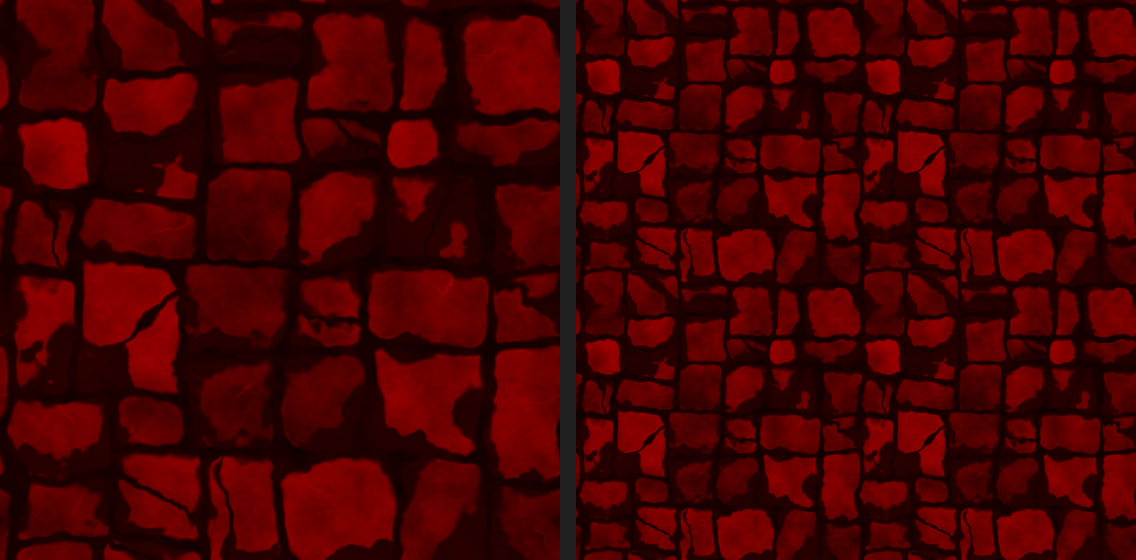
Left, the tile; right, the same tile 2 across and 2 down.
This texture is drawn by a WebGL 2 fragment shader. Its source:

```glsl
#version 300 es
precision highp float;

uniform vec2 u_resolution;
out vec4 outColor;

const float GRID = 6.0; // even, so the alternating joints wrap

struct Stone {
    float edge;  // signed distance, negative inside
    vec2 local;  // position from the stone centre
    vec2 size;   // half extents
    vec2 id;
};

float hash(vec2 p, float seed) {
    return fract(sin(dot(p, vec2(127.1, 311.7)) + seed * 74.7) * 43758.5);
}

// Value noise repeating every "period" lattice cells
float noise(vec2 uv, float period, float seed) {
    vec2 p = uv * period;
    vec2 i = floor(p);
    vec2 f = fract(p);
    f = f * f * (3.0 - 2.0 * f);
    float a = hash(mod(i, period), seed);
    float b = hash(mod(i + vec2(1, 0), period), seed);
    float c = hash(mod(i + vec2(0, 1), period), seed);
    float d = hash(mod(i + vec2(1, 1), period), seed);
    return mix(mix(a, b, f.x), mix(c, d, f.x), f.y);
}

float fbm(vec2 uv, float period, float seed) {
    float sum = 0.0;
    float weight = 0.53;
    for (int k = 0; k < 4; k++) {
        sum += weight * noise(uv, period, seed + float(k));
        period *= 2.0;
        weight *= 0.5;
    }
    return sum;
}

// Ragged square dabs of constant tone
float dabs(vec2 uv, float period, float seed) {
    vec2 ragged = vec2(noise(uv, period * 2.0, seed), noise(uv, period * 2.0, seed + 1.0));
    return hash(mod(floor(uv * period + ragged * 0.8), period), seed + 2.0);
}

float joint(vec2 vertex, float along) {
    return along + (hash(mod(vertex, GRID), 1.0) - 0.5) * 0.56;
}

// Rectangle of a cell: low corner in xy, high corner in zw
vec4 bounds(vec2 c) {
    vec2 r = c + vec2(1, 0);
    vec2 t = c + vec2(0, 1);
    vec2 d = c + 1.0;
    if (mod(c.x + c.y, 2.0) < 0.5)
        return vec4(joint(c, c.x), joint(r, r.y), joint(d, d.x), joint(t, t.y));
    return vec4(joint(t, t.x), joint(c, c.y), joint(r, r.x), joint(d, d.y));
}

float roundBox(vec2 p, vec2 halfSize, float radius) {
    vec2 q = abs(p) - halfSize + radius;
    return length(max(q, 0.0)) + min(max(q.x, q.y), 0.0) - radius;
}

vec2 direction(float turn) {
    return vec2(cos(6.28318 * turn), sin(6.28318 * turn));
}

Stone nearestStone(vec2 p) {
    Stone best = Stone(9.0, vec2(0), vec2(1), vec2(0));
    for (int y = -1; y <= 1; y++)
    for (int x = -1; x <= 1; x++) {
        vec2 cell = floor(p) + vec2(x, y);
        vec2 id = mod(cell, GRID);
        vec4 b = bounds(cell);
        vec2 size = (b.zw - b.xy) * 0.5 - mix(0.025, 0.055, hash(id, 2.0));
        vec2 q = p - (b.xy + b.zw) * 0.5;
        q += vec2(-q.y, q.x) * (hash(id, 3.0) - 0.5) * 0.1;
        float d = roundBox(q, size, mix(0.06, 0.18, hash(id, 4.0)));
        // one chipped corner
        vec2 chip = direction(hash(id, 5.0));
        d = max(d, dot(q, chip) - dot(abs(chip), size) * mix(0.68, 1.1, hash(id, 6.0)));
        if (d < best.edge) best = Stone(d, q, size, id);
    }
    return best;
}

void main() {
    vec2 uv = gl_FragCoord.xy / u_resolution;
    vec2 bend = vec2(fbm(uv, 9.0, 10.0), fbm(uv, 9.0, 20.0)) - 0.5;
    vec2 chips = vec2(noise(uv, 60.0, 30.0), noise(uv, 60.0, 31.0)) - 0.5;
    Stone s = nearestStone(uv * GRID + bend * 0.26 + chips * 0.035);

    // Cracks: open ones split a stone, hairlines catch light
    vec2 across = direction(hash(s.id, 7.0));
    float kink = (fbm(uv, 20.0, 40.0) - 0.5) * 0.3;
    float line = dot(s.local, across) + kink + (hash(s.id, 8.0) - 0.5) * 0.35;
    float along = dot(s.local, vec2(-across.y, across.x));
    float open = step(0.6, hash(s.id, 9.0));
    float depth = -s.edge;
    float gap = 0.016 + 0.03 * along;
    depth = mix(depth, min(depth, abs(line) - gap), open);
    float hairline = (1.0 - open) * smoothstep(0.018, 0.004, abs(line)) * smoothstep(-0.15, 0.2, along);

    // Stone face
    float blotch = fbm(uv, 14.0, 50.0) - 0.5;
    float dab = dabs(uv, 34.0, 60.0) * 0.6 + dabs(uv, 72.0, 65.0) * 0.4 - 0.5;
    float grain = noise(uv, 150.0, 70.0) - 0.5;
    float tone = mix(0.29, 0.52, hash(s.id, 11.0));
    tone += blotch * 0.3 + dab * 0.075 + grain * 0.03;
    tone += 0.04 * s.local.y / s.size.y;
    float worn = smoothstep(0.35, 0.7, noise(uv, 26.0, 75.0));
    tone += worn * 0.1 * smoothstep(0.022, 0.0, abs(depth - 0.035));
    tone += hairline * (noise(uv, 30.0, 78.0) - 0.35) * 0.22;

    // Grime creeping in from the joints, heavier below
    float low = smoothstep(0.4, -0.8, s.local.y / s.size.y);
    float creep = max(fbm(uv, 11.0, 80.0) - 0.47 + dab * 0.05, 0.0) * mix(0.5, 1.5, low);
    float clean = smoothstep(creep - 0.03, creep + 0.06, depth);
    float face = smoothstep(-0.012, 0.025, depth);

    float mortar = 0.05 + 0.1 * fbm(uv, 24.0, 90.0) + 0.03 * dab;
    float red = mix(mortar, mix(0.14 + 0.08 * blotch, tone, clean), face);
    outColor = vec4(clamp(red, 0.03, 0.62), 0.0, 0.0, 1.0);
}
```
